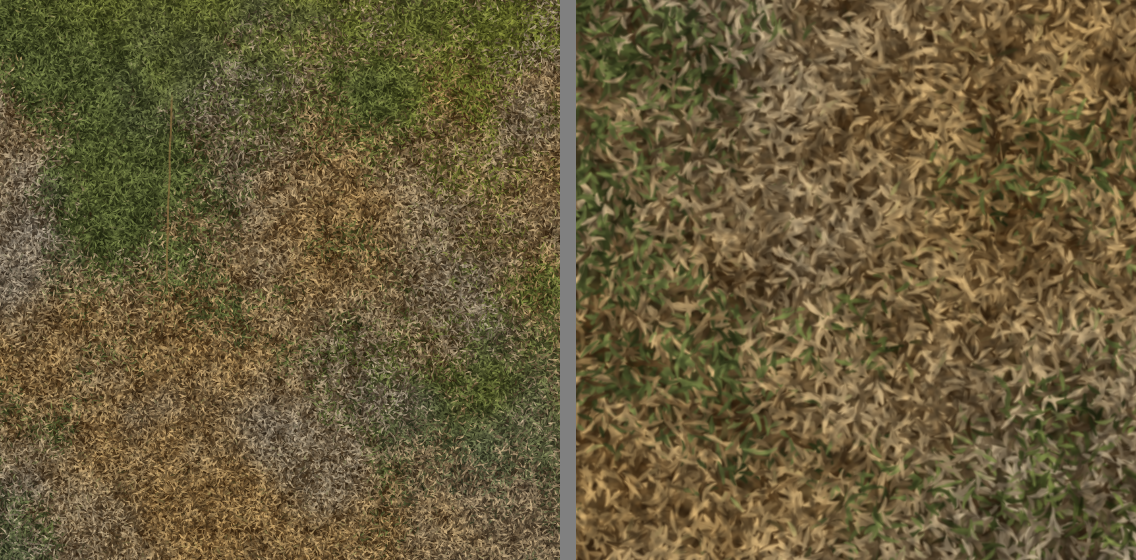
Left, the full canvas; right, a detail of the centre.
A three.js fragment shader for this texture:

```glsl
// Parched lawn: short tangled straw blades with patches of green grass.
varying vec2 vUv;

// Four random values per point, without sine
vec4 hash4(vec2 p) {
  vec4 q = fract(p.xyxy * vec4(0.1031, 0.1030, 0.0973, 0.1099));
  q += dot(q, q.wzxy + 33.33);
  return fract((q.xxyz + q.yzzw) * q.zywx);
}

float noise(vec2 p) {
  vec2 i = floor(p), f = fract(p);
  f = f * f * (3.0 - 2.0 * f);
  float low = mix(hash4(i).x, hash4(i + vec2(1.0, 0.0)).x, f.x);
  float high = mix(hash4(i + vec2(0.0, 1.0)).x, hash4(i + 1.0).x, f.x);
  return mix(low, high, f.y);
}

float fbm(vec2 p) {
  float sum = 0.0, amp = 0.52;
  for (int i = 0; i < 5; i++) {
    sum += amp * noise(p);
    p = mat2(1.6, 1.2, -1.2, 1.6) * p + 7.3;
    amp *= 0.5;
  }
  return sum;
}

vec3 strawColor(float tone, float warmth) {
  vec3 straw = mix(vec3(0.19, 0.13, 0.06), vec3(0.67, 0.59, 0.45), tone);
  return straw * mix(vec3(0.97, 1.0, 1.08), vec3(1.04, 0.97, 0.82), warmth);
}

vec3 grassColor(float tone, float sun) {
  vec3 shaded = mix(vec3(0.11, 0.13, 0.05), vec3(0.42, 0.46, 0.25), tone);
  vec3 sunny = mix(vec3(0.17, 0.18, 0.05), vec3(0.50, 0.52, 0.22), tone);
  return mix(shaded, sunny, sun);
}

void main() {
  vec2 uv = vUv;

  // Broad patches: greener towards the top, sunlit at the upper right
  float patches = fbm(uv * 4.2 + 11.0) + 0.3 * (uv.y - 0.5);
  float green = smoothstep(0.37, 0.69, patches);
  float sun = smoothstep(0.45, 0.95, 0.5 * (uv.x + uv.y) + 0.3 * (noise(uv * 6.0) - 0.5));
  float warmth = smoothstep(0.25, 0.75, fbm(uv * 5.0 + 40.0));
  float clump = fbm(uv * 38.0 + 5.0) - 0.5;

  // Shadowed ground between the blades
  float grit = noise(uv * 230.0);
  vec3 color = mix(strawColor(0.4 * grit, warmth), grassColor(0.35 * grit, sun), green);

  // Layers of curved blades, one per cell, darker underneath
  for (int layer = 0; layer < 8; layer++) {
    float depth = float(layer) / 7.0;
    float cells = 66.0 + 5.0 * float(layer);
    vec2 p = uv * cells + 17.3 * float(layer);
    vec2 cell = floor(p);
    for (int j = -1; j <= 1; j++) {
      for (int i = -1; i <= 1; i++) {
        vec2 id = cell + vec2(float(i), float(j));
        vec4 shape = hash4(id + 131.0 * float(layer));
        vec4 look = hash4(id + 57.0 + 211.0 * float(layer));
        float angle = 6.2832 * shape.z;
        vec2 along = vec2(cos(angle), sin(angle));
        vec2 d = p - id - shape.xy;
        vec2 q = vec2(dot(d, along), dot(d, vec2(-along.y, along.x)));
        q.y += (look.z - 0.5) * q.x * q.x;

        // Blade tapers to both ends
        float span = 0.32 + 0.45 * shape.w;
        float halfWidth = 0.15 * (1.0 - 0.6 * abs(q.x) / span);
        float soft = 0.0011 * cells;
        float cover = 1.0 - smoothstep(halfWidth - soft, halfWidth + soft, abs(q.y));
        cover *= 1.0 - smoothstep(span - soft, span + soft, abs(q.x));

        float tone = clamp(look.x * 0.88 + 0.2 * depth + 0.8 * clump, 0.0, 1.0);
        float isGreen = smoothstep(-0.06, 0.06, green - look.y);
        vec3 blade = mix(strawColor(tone, warmth), grassColor(tone, sun), isGreen);
        color = mix(color, blade, 0.9 * cover);
      }
    }
  }

  // Fine grain and faint weathered grey areas
  color *= 0.78 + 0.5 * noise(uv * 270.0 + 3.0);
  float weathered = smoothstep(0.5, 0.75, fbm(uv * 3.5 + 73.0));
  color = mix(color, vec3(dot(color, vec3(0.35, 0.5, 0.15))) + 0.02, 0.35 * weathered);

  // One thin dry stalk
  float stalkX = 0.298 + 0.03 * (uv.y - 0.6) + 0.003 * noise(vec2(uv.y * 22.0, 2.0));
  float stalk = 1.0 - smoothstep(0.0008, 0.0028, abs(uv.x - stalkX));
  stalk *= smoothstep(0.48, 0.51, uv.y) * (1.0 - smoothstep(0.81, 0.84, uv.y));
  color = mix(color, vec3(0.55, 0.43, 0.26), 0.7 * stalk);

  gl_FragColor = vec4(color, 1.0);
}
```
